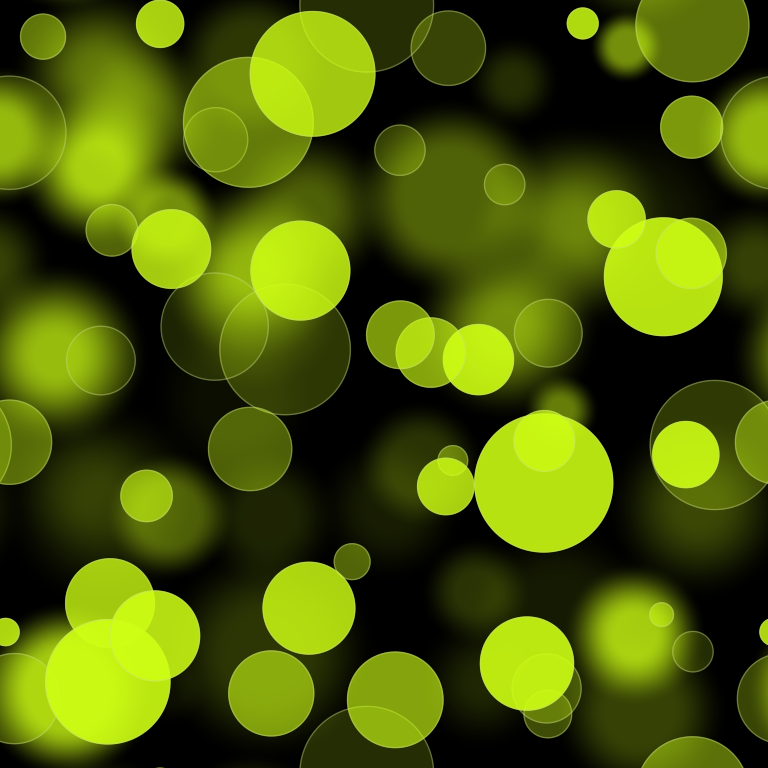
This background is drawn by a Shadertoy shader. Its source:

```glsl
// Lime bokeh on black: blurred light spots lie under crisp translucent discs
// with thin pale rims. Both layers scatter discs over a jittered, seamlessly
// wrapping grid, and blend each one over those drawn before it.

#define LIME vec3(0.81, 1.00, 0.075)
#define RIM_COLOUR vec3(0.78, 0.84, 0.56)
#define RIM_OPACITY 0.40
#define RIM_WIDTH 0.0009
#define GLOW_GRID 6
#define GLOW_RADIUS vec2(0.030, 0.098)
#define GLOW_ALPHA vec2(0.05, 0.84)
#define DISC_GRID 7
#define DISC_RADIUS vec2(0.015, 0.091)
#define DISC_ALPHA vec2(0.14, 0.90)
#define JITTER 1.15
#define SEED 17.0

// Four random values in 0..1 from one number
vec4 hash4(float n) {
    vec4 p = fract(vec4(n) * vec4(0.1031, 0.1030, 0.0973, 0.1099));
    p += dot(p, p.wzxy + 33.33);
    return fract((p.xxyz + p.yzzw) * p.zywx);
}

// Centre of a jittered grid cell; the stride shuffles the stacking order
vec2 scatteredCentre(int index, int grid, int stride, vec2 random) {
    int cell = (index * stride) % (grid * grid);
    vec2 corner = vec2(cell % grid, cell / grid);
    return (corner + 0.5 + JITTER * (random - 0.5)) / float(grid);
}

// Distance on a unit tile whose opposite sides join
float wrappedDistance(vec2 a, vec2 b) {
    return length(fract(a - b + 0.5) - 0.5);
}

// Out-of-focus spots with varying softness, most of them dim
vec3 addGlows(vec3 colour, vec2 uv) {
    for (int i = 0; i < GLOW_GRID * GLOW_GRID; i++) {
        vec4 h = hash4(float(i) + SEED);
        float softness = hash4(float(i) + SEED + 200.0).x;
        float radius = mix(GLOW_RADIUS.x, GLOW_RADIUS.y, h.z);
        float blur = radius * mix(0.35, 0.85, softness);
        float d = wrappedDistance(uv, scatteredCentre(i, GLOW_GRID, 11, h.xy));
        float cover = 1.0 - smoothstep(radius - blur, radius + blur, d);
        float alpha = mix(GLOW_ALPHA.x, GLOW_ALPHA.y, pow(h.w, 1.6));
        colour = mix(colour, LIME, cover * alpha);
    }
    return colour;
}

// In-focus discs, faint or bright rather than middling, with a fine rim
vec3 addDiscs(vec3 colour, vec2 uv, float pixel) {
    for (int i = 0; i < DISC_GRID * DISC_GRID; i++) {
        vec4 h = hash4(float(i) + SEED + 400.0);
        float radius = mix(DISC_RADIUS.x, DISC_RADIUS.y, h.z);
        float d = wrappedDistance(uv, scatteredCentre(i, DISC_GRID, 18, h.xy)) - radius;
        float cover = 1.0 - smoothstep(-0.7 * pixel, 0.7 * pixel, d);
        float rim = 1.0 - smoothstep(0.0, RIM_WIDTH + 0.6 * pixel, abs(d + RIM_WIDTH));
        float alpha = mix(DISC_ALPHA.x, DISC_ALPHA.y, smoothstep(0.0, 1.0, h.w));
        colour = mix(colour, LIME, cover * alpha);
        colour = mix(colour, RIM_COLOUR, rim * RIM_OPACITY);
    }
    return colour;
}

void mainImage(out vec4 fragColor, in vec2 fragCoord) {
    float pixel = 1.0 / min(iResolution.x, iResolution.y);
    vec2 uv = fragCoord * pixel;
    vec3 colour = addGlows(vec3(0.0), uv);
    colour = addDiscs(colour, uv, pixel);
    fragColor = vec4(colour, 1.0);
}
```
